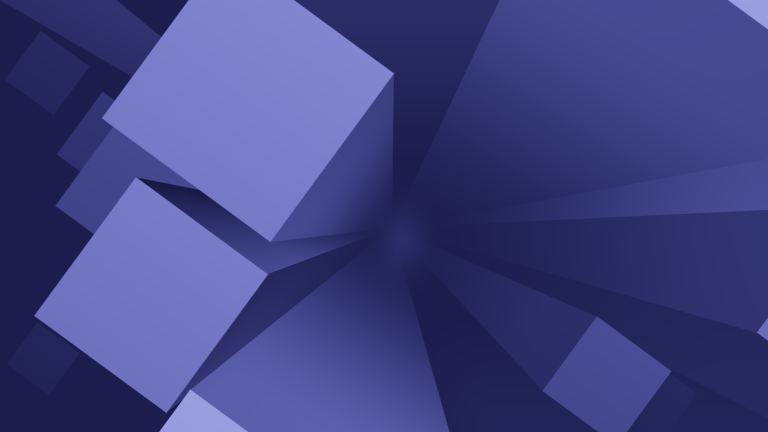
Reproduce this background procedurally as a WebGL 1 fragment shader.

```glsl
precision highp float;
// Tilted indigo blocks seen from above, their sides sinking to one vanishing point.
// Each block is a rotated square cap plus triangular shafts, painted back to front
// as a single brightness value that is finally mapped to the indigo palette.
uniform vec2 u_resolution;

const vec2 VANISH = vec2(0.907, 0.472);
const float DEEP = 0.105;

float cross2(vec2 a, vec2 b) { return a.x * b.y - a.y * b.x; }

float coverage(float dist) {
  float pixel = 0.8 / u_resolution.y;
  return smoothstep(-pixel, pixel, dist);
}

// Side wall from edge a-b to the vanishing point, with a brightness at each corner
float shaft(float tone, vec2 p, vec2 a, vec2 b, float toneA, float toneB) {
  vec2 ea = a - VANISH, eb = b - VANISH, d = p - VANISH;
  float area = cross2(ea, eb);
  float i = cross2(d, eb) / area;
  float j = cross2(ea, d) / area;
  float rise = i + j;
  float inside = min(i / length(ea), j / length(eb)) * length(ea) * length(eb);
  inside = min(i * abs(area) / length(eb), j * abs(area) / length(ea));
  inside = min(inside, (1.01 - rise) * abs(area) / length(ea - eb));
  float wall = (i * toneA + j * toneB) / max(rise, 0.001);
  return mix(tone, mix(DEEP, wall, smoothstep(0.0, 0.85, rise)), coverage(inside));
}

// Tilted rectangular block top with a slight slope in brightness
float cap(float tone, vec2 p, vec2 center, vec2 halfSize, float value) {
  vec2 d = p - center;
  vec2 q = vec2(dot(d, vec2(0.806, -0.592)), dot(d, vec2(0.592, 0.806)));
  vec2 inside = halfSize - abs(q);
  return mix(tone, value + 0.1 * q.y, coverage(min(inside.x, inside.y)));
}

vec3 indigo(float tone) {
  float d = tone - 0.11;
  return vec3(tone, tone + 0.012, 0.31 + 1.75 * d - 1.24 * d * d);
}

void main() {
  vec2 p = gl_FragCoord.xy / u_resolution.y;

  // Deep floor, a little lighter at the upper middle
  float tone = DEEP + 0.06 * smoothstep(0.6, 1.0, p.y) * smoothstep(0.35, 0.75, p.x);
  tone += 0.025 * smoothstep(0.3, 0.0, p.y) * smoothstep(0.9, 1.15, p.x);

  // Distant blocks on the left and lower right
  tone = shaft(tone, p, vec2(0.0, 1.0), vec2(0.185, 1.07), 0.165, 0.19);
  tone = cap(tone, p, vec2(0.109, 0.831), vec2(0.07), 0.145);
  tone = cap(tone, p, vec2(0.1, 0.17), vec2(0.06), 0.13);
  tone = cap(tone, p, vec2(1.516, 0.074), vec2(0.07), 0.14);
  tone = cap(tone, p, vec2(0.257, 0.662), vec2(0.09), 0.19);
  tone = cap(tone, p, vec2(0.299, 0.542), vec2(0.127, 0.116), 0.26);

  // Long walls fanning out to the right
  tone = shaft(tone, p, vec2(1.968, 0.167), vec2(1.968, -0.065), 0.14, 0.15);
  tone = shaft(tone, p, vec2(1.968, 0.523), vec2(1.968, 0.167), 0.195, 0.19);
  tone = shaft(tone, p, vec2(1.968, 0.67), vec2(1.968, 0.523), 0.28, 0.29);
  tone = shaft(tone, p, vec2(1.292, 1.287), vec2(2.102, 0.692), 0.29, 0.27);
  tone = cap(tone, p, vec2(1.993, 1.394), vec2(0.5), 0.65);
  tone = cap(tone, p, vec2(1.882, 0.25), vec2(0.093), 0.42);

  // Small block at the lower right
  tone = shaft(tone, p, vec2(1.257, 0.095), vec2(1.377, 0.269), 0.16, 0.17);
  tone = cap(tone, p, vec2(1.405, 0.118), vec2(0.107), 0.28);

  // Middle left block
  tone = shaft(tone, p, vec2(0.322, 0.588), vec2(0.623, 0.366), 0.08, 0.28);
  tone = shaft(tone, p, vec2(0.623, 0.366), vec2(0.384, 0.044), 0.14, 0.2);
  tone = cap(tone, p, vec2(0.35, 0.317), vec2(0.19, 0.199), 0.45);

  // Block rising from the bottom edge
  tone = shaft(tone, p, vec2(0.44, 0.097), vec2(1.164, -0.435), 0.35, 0.38);
  tone = cap(tone, p, vec2(0.537, -0.532), vec2(0.451), 0.56);

  // Large block at the top
  tone = shaft(tone, p, vec2(0.625, 0.44), vec2(0.912, 0.831), 0.28, 0.23);
  tone = cap(tone, p, vec2(0.574, 0.778), vec2(0.242), 0.485);

  // Faint glow where all shafts meet
  vec2 glow = (p - vec2(0.931, 0.444)) / vec2(0.05, 0.07);
  tone += 0.06 * exp(-dot(glow, glow));

  gl_FragColor = vec4(indigo(tone), 1.0);
}
```
